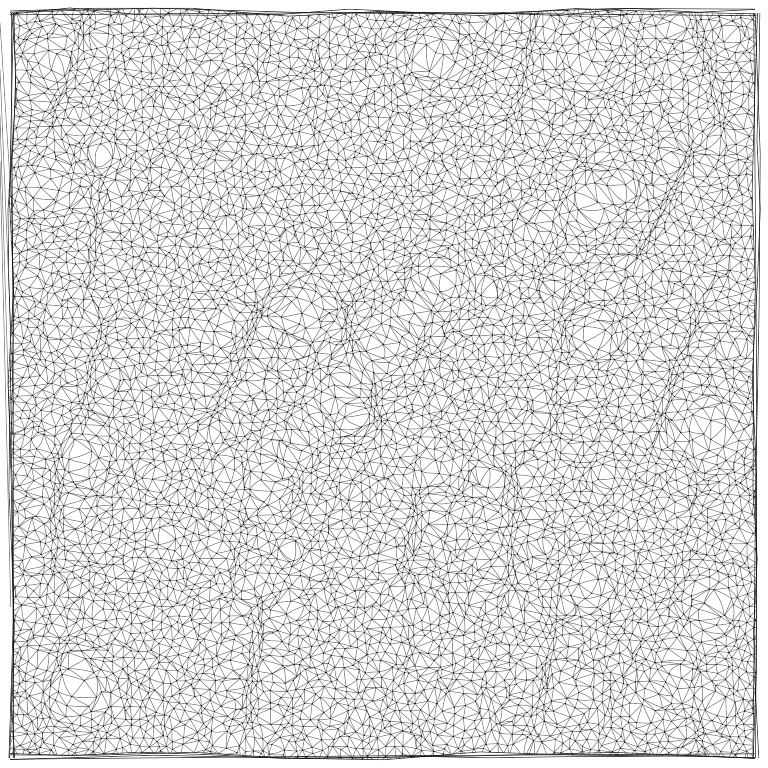
Give the GLSL for this pattern, as a Shadertoy shader.

```glsl
// Fine irregular triangle mesh with dense veins and open hollows.
// A smooth warp sets the density; a jittered grid is triangulated in the
// warped space and its edges are measured back in canvas units.

const vec3 PAPER = vec3(1.0);
const vec3 INK = vec3(0.04);
const float MESH_CELLS = 88.0;      // grid cells across the canvas
const float JITTER = 0.84;          // vertex freedom inside its cell
const float MESH_TILT = 0.5;        // grid rotation, radians
const float LINE_WIDTH = 0.0005;
const float HULL_WIDTH = 0.0008;
const float DOT_RADIUS = 0.0004;
const float SOFTNESS = 0.8;         // edge filter, in pixels
const float VEIN_CELLS = 5.0;
const float VEIN_RADIUS = 0.018;
const float VEIN_STRENGTH = 1.1;
const float TROUGH_RADIUS = 0.036;
const float TROUGH_STRENGTH = 0.52;
const float MARGIN_MIN = 0.010;
const float MARGIN_MAX = 0.021;
const vec4 TROUGHS[3] = vec4[3](    // start and end of the long hollows
    vec4(0.34, 0.37, 0.57, 0.63),
    vec4(0.72, 0.70, 0.80, 0.75),
    vec4(0.84, 0.08, 0.93, 0.21));

vec3 hash(vec2 cell) {
    vec3 h = fract(cell.xyx * vec3(0.1031, 0.1030, 0.0973));
    h += dot(h, h.yxz + 33.33);
    return fract((h.xxy + h.yzz) * h.zyx);
}

// Vector from the nearest point of segment ab to p.
vec2 fromSegment(vec2 p, vec2 a, vec2 b) {
    vec2 ab = b - a;
    float t = dot(p - a, ab) / max(dot(ab, ab), 1e-12);
    return p - a - ab * clamp(t, 0.0, 1.0);
}

// Positive strength opens the mesh near a segment, negative packs it.
vec2 pull(vec2 p, vec2 a, vec2 b, float radius, float strength) {
    vec2 v = fromSegment(p, a, b);
    return -strength * v * exp(-dot(v, v) / (radius * radius));
}

// Scattered round hollows and clusters, one per cell.
vec2 hollows(vec2 p, float cells, float low, float high) {
    vec2 base = floor(p * cells), shift = vec2(0.0);
    for (int k = 0; k < 9; k++) {
        vec2 id = base + vec2(k % 3, k / 3) - 1.0;
        vec3 h = hash(id + cells * 7.0);
        vec2 center = (id + 0.35 + 0.3 * h.xy) / cells;
        float radius = mix(0.17, 0.27, h.y) / cells;
        shift += pull(p, center, center, radius, mix(low, high, h.z));
    }
    return p + shift;
}

// Scattered dense streaks, close to upright.
vec2 veins(vec2 p) {
    vec2 base = floor(p * VEIN_CELLS), shift = vec2(0.0);
    for (int k = 0; k < 9; k++) {
        vec2 id = base + vec2(k % 3, k / 3) - 1.0;
        vec3 h = hash(id + 61.0);
        vec2 center = (id + 0.3 + 0.4 * h.xy) / VEIN_CELLS;
        float lean = (h.z - 0.4) * 0.8;
        vec2 arm = vec2(sin(lean), cos(lean)) * 0.36 / VEIN_CELLS;
        shift += pull(p, center - arm, center + arm, VEIN_RADIUS, -VEIN_STRENGTH * h.y);
    }
    return p + shift;
}

vec2 meshSpace(vec2 p) {
    vec2 q = p;
    for (int i = 0; i < 3; i++)
        q += pull(p, TROUGHS[i].xy, TROUGHS[i].zw, TROUGH_RADIUS, TROUGH_STRENGTH);
    q = veins(q);
    q = hollows(q, 6.0, -0.25, 0.6);
    q = hollows(q, 12.0, -0.4, 0.6);
    q = hollows(q, 27.0, -0.6, 0.55);
    float c = cos(MESH_TILT), s = sin(MESH_TILT);
    return mat2(c, s, -s, c) * q * MESH_CELLS;
}

// Coverage of a thin line at distance d, keeping its mean darkness.
float stroke(float d, float width, float px) {
    float reach = SOFTNESS * px;
    float core = max(0.0, 0.5 * (width - reach));
    return min(1.0, width / reach) * clamp(1.0 - (d - core) / reach, 0.0, 1.0);
}

float cross2(vec2 a, vec2 b) { return a.x * b.y - a.y * b.x; }

// Remaining light after the edges and vertices around mesh position q.
float meshLight(vec2 q, mat2 toCanvas, float px) {
    vec2 grid[9], near[9];
    float light = 1.0;
    for (int k = 0; k < 9; k++) {
        vec2 id = floor(q) + vec2(k % 3, k / 3) - 1.0;
        grid[k] = id + 0.5 + JITTER * (hash(id + 200.0).xy - 0.5);
        near[k] = toCanvas * (grid[k] - q);
        light *= 1.0 - clamp((DOT_RADIUS - length(near[k])) / px + 0.5, 0.0, 1.0);
    }
    for (int k = 0; k < 9; k++) {
        bool hasRight = k % 3 < 2, hasUp = k < 6;
        if (hasRight) light *= 1.0 - stroke(length(fromSegment(vec2(0.0), near[k], near[k + 1])), LINE_WIDTH, px);
        if (hasUp) light *= 1.0 - stroke(length(fromSegment(vec2(0.0), near[k], near[k + 3])), LINE_WIDTH, px);
        if (!hasRight || !hasUp) continue;
        // Split the quad by its shorter inner diagonal.
        vec2 a = grid[k], b = grid[k + 1], c = grid[k + 4], d = grid[k + 3];
        bool acInside = cross2(c - a, b - a) * cross2(c - a, d - a) < 0.0;
        bool bdInside = cross2(d - b, a - b) * cross2(d - b, c - b) < 0.0;
        bool useAC = acInside && (!bdInside || length(c - a) < length(d - b));
        vec2 s = useAC ? near[k] : near[k + 1], e = useAC ? near[k + 4] : near[k + 3];
        light *= 1.0 - stroke(length(fromSegment(vec2(0.0), s, e)), LINE_WIDTH, px);
    }
    return light;
}

// Straight-sided wobble of the border along one side.
float hullDepth(float t, float side, float pieces) {
    float x = t * pieces, i = floor(x);
    float h = mix(hash(vec2(i, side * 9.0 + pieces)).x, hash(vec2(i + 1.0, side * 9.0 + pieces)).x, x - i);
    return mix(MARGIN_MIN, MARGIN_MAX, h);
}

void mainImage(out vec4 fragColor, in vec2 fragCoord) {
    vec2 p = fragCoord / iResolution.xy;
    float px = 1.0 / iResolution.y;
    vec2 q = meshSpace(p);
    mat2 toCanvas = inverse(mat2(dFdx(q), dFdy(q)) / px);
    float light = meshLight(q, toCanvas, px);

    // Trim the mesh and lay long sliver edges around it.
    float inside = 1.0, hull = 1.0;
    for (int side = 0; side < 4; side++) {
        vec2 r = side < 2 ? p : p.yx;
        float depth = side % 2 == 0 ? r.x : 1.0 - r.x;
        inside *= clamp((depth - hullDepth(r.y, float(side), 8.0)) / px + 0.5, 0.0, 1.0);
        float span = step(0.013, r.y) * step(r.y, 0.983);
        for (float pieces = 2.0; pieces < 12.0; pieces += 3.0)
            hull *= 1.0 - span * stroke(abs(depth - hullDepth(r.y, float(side), pieces)), HULL_WIDTH, px);
    }
    // Faint fan running off the upper left side.
    for (float i = 0.0; i < 4.0; i++) {
        vec2 v = fromSegment(p, vec2(0.0, 0.97 - 0.06 * i), vec2(0.014, 0.75 - 0.18 * i));
        hull *= 1.0 - stroke(length(v), LINE_WIDTH, px);
    }
    light = mix(1.0, light, inside) * hull;
    fragColor = vec4(mix(INK, PAPER, light), 1.0);
}
```
